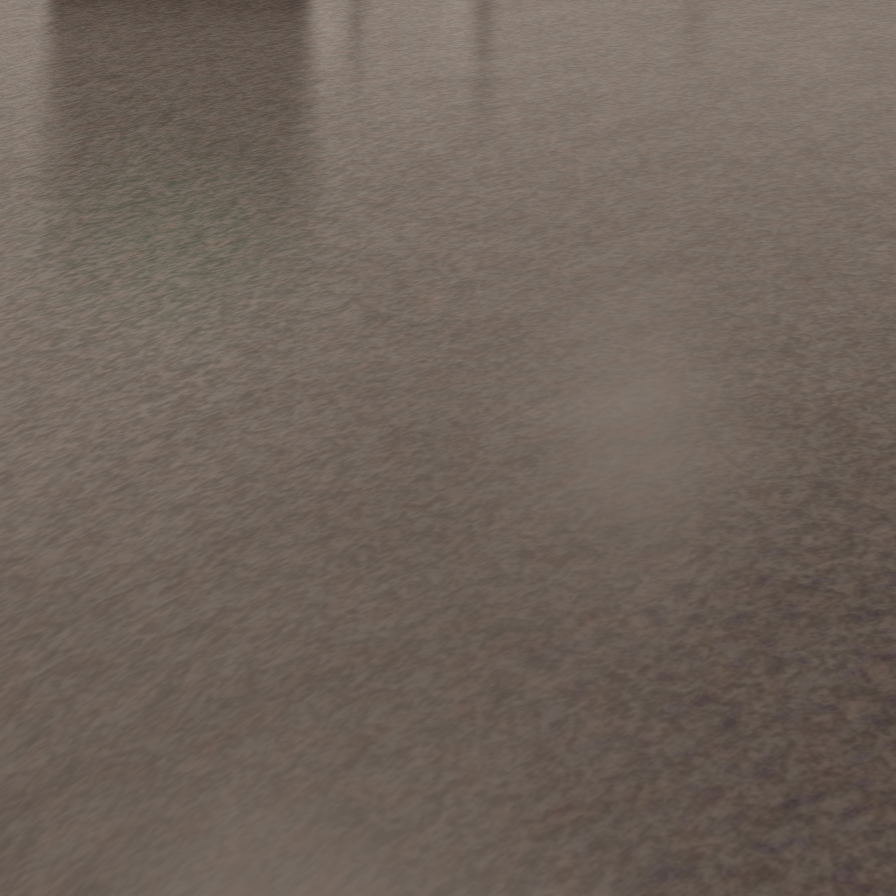
Write a three.js fragment shader that draws this texture.

```glsl
// A speckled stone floor seen at a low angle, with blurred reflections on it.
// Flakes are gradient noise in perspective floor space; broad masks add the
// window light, a dark reflection at the top, soft glows and faint tints.

varying vec2 vUv;

const vec3 SHADOW_STONE = vec3(0.35, 0.303, 0.272);
const vec3 LIT_STONE = vec3(0.55, 0.503, 0.465);
const vec3 WARM_TINT = vec3(0.010, -0.003, -0.006);
const vec3 GREEN_TINT = vec3(-0.028, 0.008, -0.012);
const vec3 VIOLET_TINT = vec3(-0.002, -0.005, 0.022);

const float HORIZON = 2.0;        // height at which the floor would vanish
const float FLAKE_DENSITY = 84.0;
const float FLAKE_SQUASH = 3.1;
const float FLAKE_SLANT = 0.9;
const float GRAIN_CONTRAST = 0.41;
const float SPECK_DEPTH = 0.20;

float hash(vec2 p) {
  vec3 q = fract(vec3(p.xyx) * 0.1031);
  q += dot(q, q.yzx + 33.33);
  return fract((q.x + q.y) * q.z);
}

vec2 gradient(vec2 cell) {
  return vec2(hash(cell), hash(cell + 57.3)) * 2.0 - 1.0;
}

float noise(vec2 p) {
  vec2 i = floor(p);
  vec2 f = fract(p);
  vec2 u = f * f * f * (f * (f * 6.0 - 15.0) + 10.0);
  vec2 e = vec2(1.0, 0.0);
  float low = mix(dot(gradient(i), f), dot(gradient(i + e), f - e), u.x);
  float high = mix(dot(gradient(i + e.yx), f - e.yx),
                   dot(gradient(i + e.xx), f - e.xx), u.x);
  return mix(low, high, u.y) * 1.3;
}

float glow(vec2 uv, vec2 center, vec2 radius) {
  vec2 d = (uv - center) / radius;
  return exp(-dot(d, d));
}

// Blurred vertical bar hanging from the top edge
float bar(vec2 uv, float x, float width, float reach) {
  float d = (uv.x - x) / width;
  return exp(-d * d) * smoothstep(1.0 - reach, 1.0, uv.y);
}

// Perspective floor position, slanted more on the left than on the right
vec2 floorSpace(vec2 uv) {
  float depth = HORIZON - uv.y;
  vec2 q = vec2((uv.x - 0.5) / depth, FLAKE_SQUASH / (depth * depth));
  q.y -= FLAKE_SLANT * q.x * (1.0 - 0.5 * uv.x);
  return q * FLAKE_DENSITY;
}

// Dark furniture reflection with soft sides, fading downwards
float darkPatch(vec2 uv) {
  float blur = 0.012 + 0.12 * (1.0 - uv.y);
  float sides = smoothstep(0.055 - blur, 0.055 + blur, uv.x)
              * (1.0 - smoothstep(0.345 - blur, 0.345 + blur, uv.x));
  return sides * (0.74 * smoothstep(0.62, 0.98, uv.y)
                + 0.30 * smoothstep(0.95, 1.01, uv.y));
}

void main() {
  vec2 uv = vUv;
  float lowerRight = smoothstep(0.4, 1.0, uv.x)
                   * (1.0 - smoothstep(0.3, 0.95, uv.y));
  float lampGlow = glow(uv, vec2(0.71, 0.51), vec2(0.11, 0.15));
  float nearGlow = glow(uv, vec2(0.33, -0.03), vec2(0.22, 0.14));

  // Broad light
  float light = mix(0.28, 0.72, smoothstep(0.1, 1.0, uv.y));
  light += 0.26 * smoothstep(0.75, 1.0, uv.y) * (1.0 - 0.5 * uv.x * uv.x);
  light += 0.10 * glow(uv, vec2(0.0, 0.58), vec2(0.3, 0.3));
  light -= 0.06 * glow(uv, vec2(0.5, 0.48), vec2(0.2, 0.2));
  light -= 0.27 * lowerRight;
  light += 0.32 * lampGlow + 0.24 * nearGlow;
  light -= darkPatch(uv);
  light += 0.12 * bar(uv, 0.365, 0.02, 0.12) + 0.14 * bar(uv, 0.51, 0.025, 0.12);
  light -= 0.34 * bar(uv, 0.398, 0.011, 0.15);
  light -= 0.36 * bar(uv, 0.54, 0.013, 0.2);
  light -= 0.17 * bar(uv, 0.775, 0.016, 0.15);

  // Mixed grain from broad flakes down to grit, softly limited in contrast
  vec2 q = floorSpace(uv);
  mat2 turn = mat2(0.88, 0.47, -0.47, 0.88);
  float coarse = noise(q * 0.5 + 11.0);
  float medium = noise(q + 0.8 * coarse);
  float fine = noise(turn * q * 1.8 + 31.0);
  float grit = noise(turn * turn * q * 3.1 + 67.0);
  float grain = 0.75 * medium + 0.45 * coarse + 0.65 * fine + 0.42 * grit;
  grain /= 1.0 + 0.6 * abs(grain);
  float upperLeft = glow(uv, vec2(0.14, 0.74), vec2(0.32, 0.32));
  float clarity = (0.72 + 0.55 * upperLeft + 0.4 * lowerRight)
                * (1.0 - 0.7 * lampGlow) * (1.0 - 0.6 * nearGlow);
  light += clarity * GRAIN_CONTRAST * grain;

  // Uneven wear, and dark clumps in the lower right
  light += 0.10 * noise(q * 0.14 + 5.0);
  float specks = smoothstep(0.15, 0.5, noise(q * 0.65 + 83.0) + 0.5 * fine);
  specks *= lowerRight * (1.0 - lampGlow) * (1.0 - smoothstep(0.3, 0.55, uv.y));
  light -= SPECK_DEPTH * specks;

  // Stone colour and mineral tints
  vec3 color = mix(SHADOW_STONE, LIT_STONE, max(light, -0.8));
  float mineral = noise(q * 0.45 + 140.0) + 0.5 * fine;
  color += WARM_TINT * clamp(mineral * 1.6, -0.5, 1.0);
  color += GREEN_TINT * glow(uv, vec2(0.19, 0.74), vec2(0.15, 0.12)) * (0.5 - grain);
  color += VIOLET_TINT * specks;
  gl_FragColor = vec4(clamp(color, 0.0, 1.0), 1.0);
}
```
